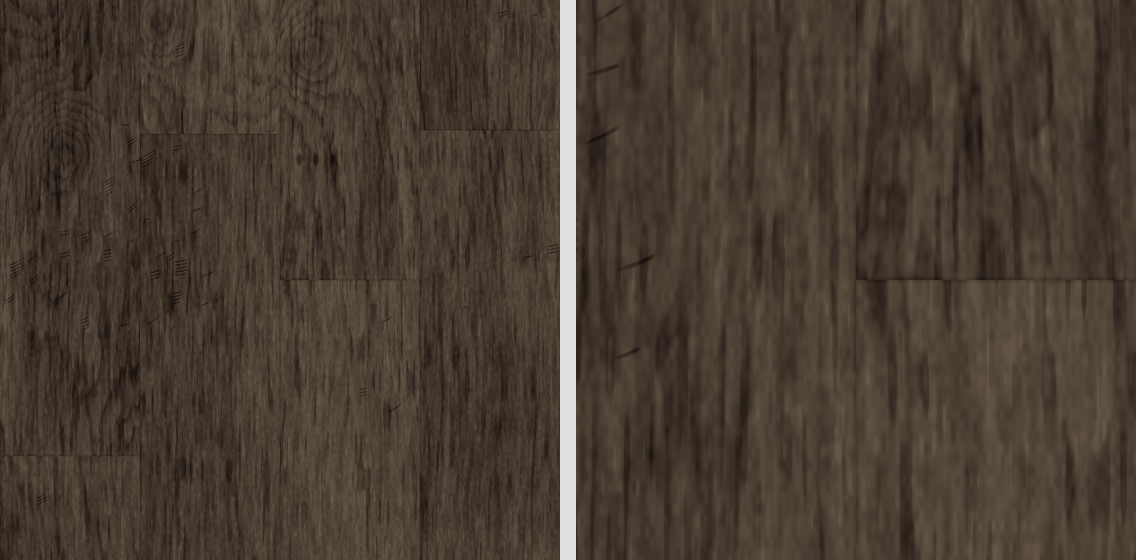
Left: the whole. Right: its middle third, enlarged.
A WebGL 2 fragment shader for this texture:

```glsl
#version 300 es
precision highp float;
// Dark stained oak floor: four columns of boards with staggered end joints.
// Contours of a stretched noise field give the growth rings; finer stretched
// noise gives fibres and pores, and jittered cells hold slanted saw marks.
uniform vec2 u_resolution;
out vec4 fragColor;

const float COLUMNS = 4.0;
const vec4 JOINT_Y = vec4(0.186, 0.760, 0.500, 0.768);
const vec4 FIGURE_UPPER = vec4(0.90, 0.85, 1.00, 0.16);  // ring strength
const vec4 FIGURE_LOWER = vec4(0.25, 0.38, 0.28, 0.20);
const vec4 TONE_UPPER = vec4(-0.02, 0.05, 0.06, -0.14);
const vec4 TONE_LOWER = vec4(0.06, -0.05, 0.10, -0.05);
const vec4 KNOT_Y = vec4(0.735, 0.955, 0.905, 2.0);
const vec4 KNOT_X = vec4(0.48, 0.10, 0.17, 0.5);         // across the board
const vec3 DARK = vec3(0.200, 0.161, 0.130);
const vec3 LIGHT = vec3(0.360, 0.309, 0.252);
const vec3 KNOT_COLOR = vec3(0.085, 0.050, 0.040);
const float BASE_TONE = 0.58;
const float RINGS = 10.0;
const vec2 MARK_CELL = vec2(0.042, 0.040);
const float MARK_DENSITY = 0.55;

float hash(vec2 p) {
  vec3 v = fract(p.xyx * vec3(0.1031, 0.1030, 0.0973));
  v += dot(v, v.yzx + 33.33);
  return fract((v.x + v.y) * v.z);
}

float noise(vec2 p) {
  vec2 i = floor(p), f = fract(p);
  f = f * f * (3.0 - 2.0 * f);
  return mix(mix(hash(i), hash(i + vec2(1, 0)), f.x),
             mix(hash(i + vec2(0, 1)), hash(i + vec2(1, 1)), f.x), f.y);
}

// Noise centred on zero, scaled separately across and along the grain.
float streaks(vec2 p, float across, float along) {
  return noise(p * vec2(across, along)) - 0.5;
}

// Growth rings: a slow dark ramp ending in a crisp, fibrous edge.
float rings(vec2 q, float knotDistance) {
  float field = noise(q * vec2(5.0, 1.7)) + 0.30 * noise(q * vec2(11.0, 4.5));
  float phase = field * RINGS + q.x * 14.0;
  phase += 4.5 * exp(-pow(knotDistance / 0.055, 2.0));
  phase += 0.40 * streaks(q, 190.0, 32.0) + 0.30 * streaks(q, 70.0, 22.0);
  float f = fract(phase);
  return pow(f, 3.0) * (1.0 - smoothstep(0.82, 1.0, f)) * 2.0;
}

// Clusters of short slanted cuts, some repeated as a small ladder.
float sawMarks(vec2 p) {
  float ink = 0.0;
  vec2 home = floor(p / MARK_CELL);
  for (int y = -1; y <= 1; y++)
  for (int x = -1; x <= 1; x++) {
    vec2 cell = home + vec2(x, y);
    float cluster = smoothstep(0.50, 0.72, noise(cell * vec2(0.21, 0.19) + 4.7));
    if (hash(cell + 31.0) > MARK_DENSITY * cluster) continue;
    vec2 jitter = vec2(hash(cell + 5.0), hash(cell + 17.0));
    vec2 d = p - (cell + 0.2 + 0.6 * jitter) * MARK_CELL;
    float angle = mix(0.15, 0.65, hash(cell + 53.0));
    d.y -= tan(angle) * d.x + 6.0 * d.x * d.x;
    float copies = floor(pow(hash(cell + 71.0), 3.0) * 5.0);
    float cut = d.y - 0.006 * clamp(round(d.y / 0.006), 0.0, copies);
    float halfLength = mix(0.006, 0.014, jitter.y);
    float ends = 1.0 - smoothstep(0.6, 1.0, abs(d.x) / halfLength);
    float line = (1.0 - smoothstep(0.0004, 0.0021, abs(cut))) * ends;
    vec2 gouge = (d + vec2(halfLength * 0.6, 0.006)) / vec2(0.0026, 0.010);
    ink = max(ink, max(line, 0.55 * exp(-dot(gouge, gouge))));
  }
  return ink * mix(0.55, 1.0, noise(p * 160.0));
}

void main() {
  vec2 p = gl_FragCoord.xy / u_resolution;

  // Board layout
  float column = min(floor(p.x * COLUMNS), COLUMNS - 1.0);
  int c = int(column);
  float upper = step(JOINT_Y[c], p.y);
  float figure = mix(FIGURE_LOWER[c], FIGURE_UPPER[c], upper);
  float tone = BASE_TONE + mix(TONE_LOWER[c], TONE_UPPER[c], upper);
  vec2 q = p + vec2(column * 3.17 + upper * 1.73, column * 2.31 + upper * 5.9);
  q.x += 0.014 * streaks(q, 9.0, 4.0);

  // Broad stain and streaks along the grain
  tone += 0.38 * streaks(q, 7.0, 3.5) + 0.36 * streaks(q, 24.0, 1.6);
  tone += 0.34 * streaks(q, 75.0, 4.0);

  // Rings bend around one knot in each figured board
  vec2 knot = vec2((column + KNOT_X[c]) / COLUMNS, KNOT_Y[c]);
  float knotDistance = length((p - knot) * vec2(1.0, 0.8));
  float ringFade = mix(0.45, 1.0, noise(q * vec2(9.0, 4.0)));
  tone -= 0.62 * figure * ringFade * rings(q, knotDistance);
  tone -= 0.22 * exp(-pow(knotDistance / 0.035, 2.0));
  tone -= 0.30 * exp(-pow(knotDistance / 0.010, 2.0));

  // Fibres, open pores and pale flecks
  tone += 0.52 * streaks(q, 250.0, 30.0) + 0.38 * streaks(q, 370.0, 150.0);
  float poreZone = mix(0.25, 0.60, noise(q * vec2(32.0, 3.0)));
  tone -= poreZone * smoothstep(0.60, 0.85, noise(q * vec2(210.0, 17.0) + 9.0));
  tone += 0.28 * smoothstep(0.76, 0.95, noise(q * vec2(300.0, 48.0) + 27.0));

  // Saw marks and board edges
  tone -= 0.85 * sawMarks(p);
  float side = abs(p.x * COLUMNS - round(p.x * COLUMNS)) / COLUMNS;
  float seam = min(side, abs(p.y - JOINT_Y[c]));
  tone -= 0.22 * (1.0 - smoothstep(0.0004, 0.0026, seam));
  vec3 color = mix(DARK, LIGHT, clamp(tone, -0.60, 1.35));

  // A short row of pin knots
  for (int i = 0; i < 3; i++) {
    vec2 d = (p - vec2(0.534 + 0.030 * float(i), 0.715)) / vec2(0.007, 0.015);
    float core = 1.0 - smoothstep(0.35, 1.0, length(d));
    color = mix(color, KNOT_COLOR, core * (0.55 + 0.18 * float(i)));
  }
  fragColor = vec4(color, 1.0);
}
```
